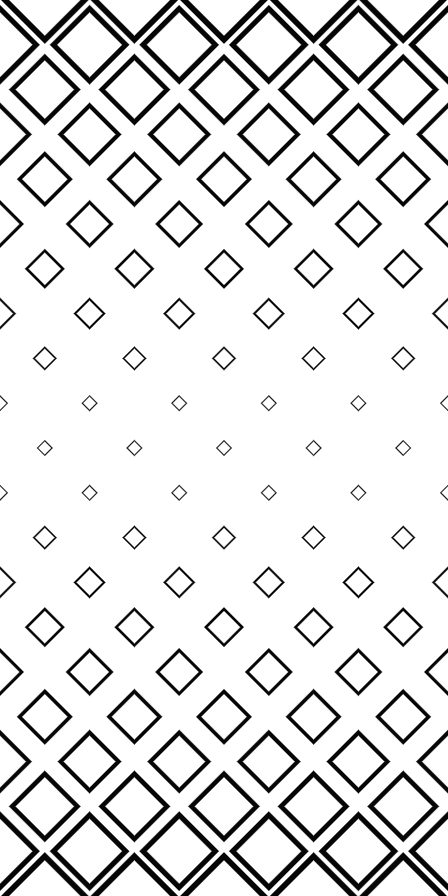
Write a WebGL 1 fragment shader that draws this pattern.

```glsl
precision highp float;

uniform vec2 u_resolution;

// Lengths are in canvas widths; radii are half diagonals.
const float CELL = 0.2;
const float BASE_RADIUS = 0.0091;
const float RADIUS_STEP = 0.00887;
const float INNER_RATIO = 0.815;
const vec3 PAPER = vec3(1.0);
const vec3 INK = vec3(0.025);

// Antialiased coverage of a diamond at diagonal distance d.
float diamond(float d, float radius, float soft) {
    return clamp(0.5 + (radius - d) / soft, 0.0, 1.0);
}

void main() {
    vec2 p = (gl_FragCoord.xy - 0.5 * u_resolution) / u_resolution.x;

    // Diagonal axes turn the staggered rows into a square grid.
    vec2 diagonal = vec2(p.x + p.y, p.x - p.y);
    vec2 cell = floor(diagonal / CELL + 0.5);
    vec2 offset = abs(diagonal - cell * CELL);
    float d = max(offset.x, offset.y);

    // Diamonds grow row by row away from the middle.
    float row = max(abs(cell.x - cell.y), 1.0);
    float radius = BASE_RADIUS + RADIUS_STEP * row;

    // The stroke is the outer diamond minus the inner one.
    float soft = 1.6 / u_resolution.x;
    float stroke = diamond(d, radius, soft)
                 - diamond(d, radius * INNER_RATIO, soft);

    gl_FragColor = vec4(mix(PAPER, INK, stroke), 1.0);
}
```
